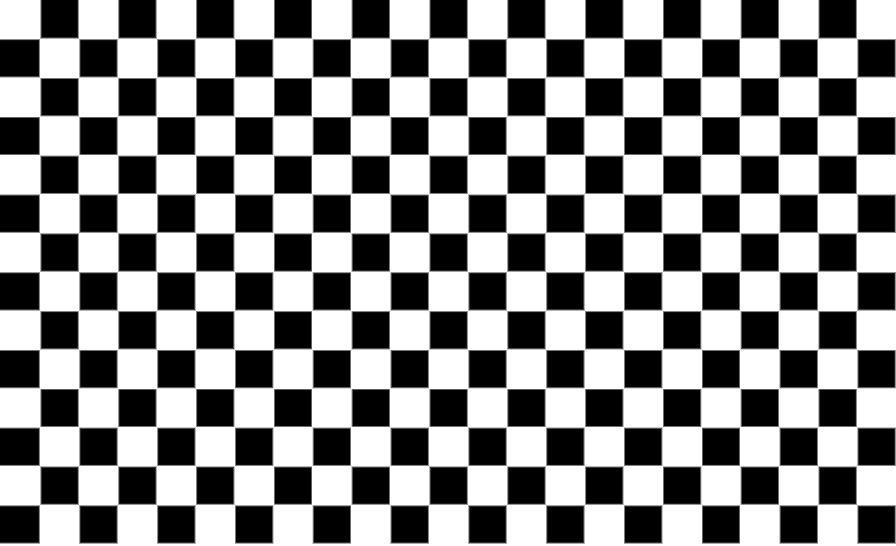
Write a WebGL 2 fragment shader that draws this pattern.

```glsl
#version 300 es
precision highp float;
// Black and white checkerboard, 23 squares across and 14 down, white at top left.
// Each dark square is a box distance, slightly inset so that hairline gaps
// with soft grey edges part it from its diagonal neighbours.

uniform vec2 u_resolution;
out vec4 outColor;

const vec2 GRID = vec2(23.0, 14.0);         // squares across and down
const vec2 PITCH = vec2(0.04342, 0.04336);  // square size, in canvas widths
const vec2 ORIGIN = vec2(0.0014, 0.0);      // top left corner of the grid
const float INSET = 0.019;                  // gap on each side, in squares
const float SOFTNESS = 0.027;               // half width of the grey edge, in squares
const vec3 LIGHT = vec3(1.0);
const vec3 DARK = vec3(0.0);

// Signed distance to a centred square.
float squareDistance(vec2 p, float halfSide) {
    vec2 d = abs(p) - halfSide;
    return max(d.x, d.y);
}

void main() {
    // Position in squares, counted from the top left corner.
    vec2 fromTop = vec2(gl_FragCoord.x, u_resolution.y - gl_FragCoord.y);
    vec2 grid = (fromTop / u_resolution.x - ORIGIN) / PITCH;
    vec2 cell = clamp(floor(grid), vec2(0.0), GRID - 1.0);
    vec2 local = grid - cell - 0.5;

    // The first column and row run on past the canvas edge.
    local = mix(local, max(local, 0.0), lessThan(cell, vec2(0.5)));

    // Soft edge, never narrower than one pixel.
    float pixel = 1.0 / (u_resolution.x * PITCH.x);
    float halfEdge = max(SOFTNESS, 0.5 * pixel);
    float d = squareDistance(local, 0.5 - INSET);
    float coverage = clamp(0.5 - 0.5 * d / halfEdge, 0.0, 1.0);

    // Alternate squares are dark.
    float isDark = mod(cell.x + cell.y, 2.0);
    outColor = vec4(mix(LIGHT, DARK, coverage * isDark), 1.0);
}
```
